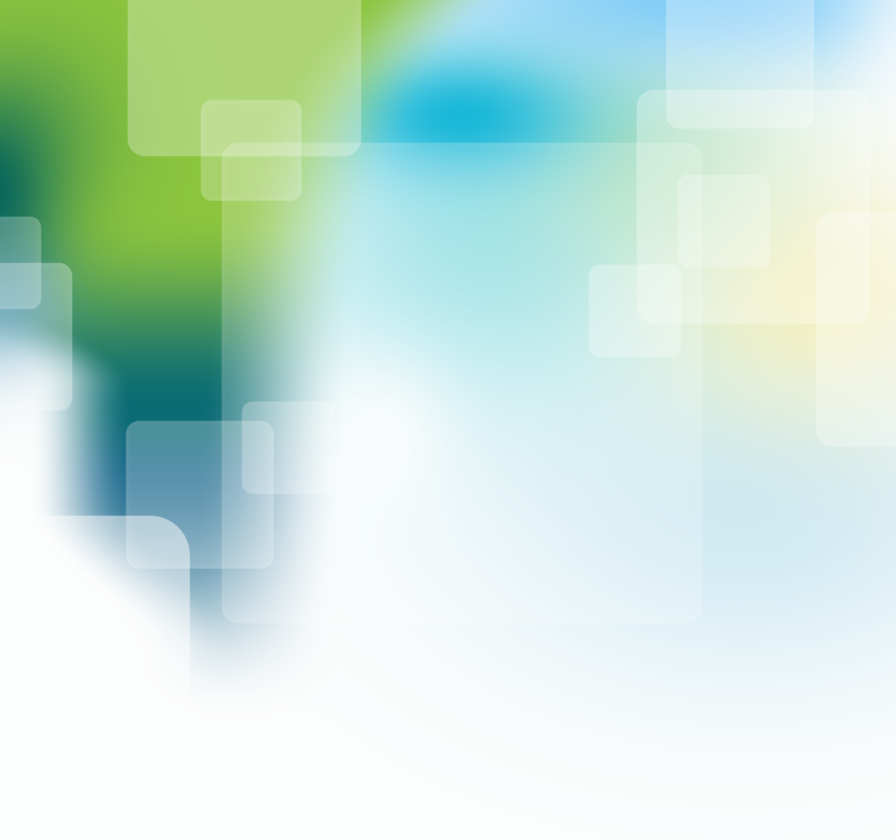
Give the GLSL for this background, as a Shadertoy shader.

```glsl
#define PAPER vec3(0.99, 0.992, 0.992)
#define MIST vec3(0.80, 0.91, 0.95)
#define AQUA vec3(0.56, 0.87, 0.90)
#define CYAN vec3(0.10, 0.72, 0.85)
#define SKY vec3(0.50, 0.80, 0.97)
#define CREAM vec3(0.96, 0.94, 0.74)
#define LEAF vec3(0.66, 0.86, 0.66)
#define LIME vec3(0.55, 0.77, 0.24)
#define FOREST vec3(0.00, 0.38, 0.36)
#define TEAL vec3(0.04, 0.42, 0.45)
#define OCEAN vec3(0.12, 0.42, 0.56)
#define RIBBON_SOFT 0.09

// Square panels: centre, half side, opacity
const vec4 PANELS[11] = vec4[11](
    vec4(0.291, 0.953, 0.139, 0.28), vec4(0.299, 0.821, 0.060, 0.24),
    vec4(0.897, 0.754, 0.139, 0.30), vec4(0.881, 0.935, 0.088, 0.28),
    vec4(0.862, 0.737, 0.055, 0.25), vec4(0.756, 0.630, 0.055, 0.30),
    vec4(1.110, 0.608, 0.139, 0.30), vec4(-0.006, 0.687, 0.055, 0.25),
    vec4(-0.002, 0.599, 0.088, 0.30), vec4(0.238, 0.411, 0.088, 0.25),
    vec4(0.343, 0.467, 0.055, 0.24));

// Soft elliptical stain laid over a colour
void glow(inout vec3 col, vec2 p, vec2 centre, vec2 radius, vec3 tint, float strength) {
    vec2 d = (p - centre) / radius;
    col = mix(col, tint, strength * exp(-dot(d, d)));
}

float roundBox(vec2 p, float halfSide, float corner) {
    vec2 q = abs(p) - halfSide + corner;
    return length(max(q, 0.0)) + min(max(q.x, q.y), 0.0) - corner;
}

// Translucent white square with rounded corners
void panel(inout vec3 col, vec2 p, vec4 shape, float corner) {
    float d = roundBox(p - shape.xy, shape.z, corner);
    float pixel = 1.0 / iResolution.y;
    float rim = 0.025 * smoothstep(-0.008, 0.0, d);
    col = mix(col, PAPER, (shape.w + rim) * (1.0 - smoothstep(-pixel, pixel, d)));
}

// Coverage of the curved ribbon; depth runs down from the top
float ribbonMask(float x, float depth) {
    float right = 0.3125 + 0.2 * exp(-depth / 0.18);
    float left = mix(-0.14, 0.097, smoothstep(0.28, 0.46, depth))
               + 0.125 * smoothstep(0.60, 0.78, depth);
    return smoothstep(left - 0.0625, left + 0.0625, x)
         * (1.0 - smoothstep(right - RIBBON_SOFT, right + RIBBON_SOFT, x))
         * (1.0 - smoothstep(0.54, 0.86, depth));
}

vec3 ribbonColour(float depth) {
    vec3 c = mix(LIME, TEAL, smoothstep(0.25, 0.49, depth));
    return mix(c, OCEAN, smoothstep(0.48, 0.58, depth));
}

void mainImage(out vec4 fragColor, in vec2 fragCoord) {
    vec2 p = fragCoord / iResolution.y;
    float depth = 1.0 - p.y;
    vec3 col = PAPER;

    // Pale washes on the right
    glow(col, p, vec2(0.889, 0.403), vec2(0.320, 0.208), MIST, 0.95);
    glow(col, p, vec2(0.597, 0.722), vec2(0.278, 0.208), AQUA, 1.0);
    glow(col, p, vec2(0.972, 0.667), vec2(0.208, 0.167), CREAM, 0.95);
    glow(col, p, vec2(0.778, 0.820), vec2(0.153, 0.125), LEAF, 0.65);
    glow(col, p, vec2(0.833, 1.014), vec2(0.320, 0.104), SKY, 1.0);
    glow(col, p, vec2(1.097, 0.917), vec2(0.083, 0.180), PAPER, 0.75);
    glow(col, p, vec2(0.549, 0.861), vec2(0.146, 0.076), CYAN, 1.0);
    glow(col, p, vec2(0.451, 0.479), vec2(0.083, 0.097), PAPER, 0.85);

    // Green ribbon sinking into blue
    col = mix(col, ribbonColour(depth), ribbonMask(p.x, depth));

    // Shadows along the left side
    glow(col, p, vec2(0.000, 0.650), vec2(0.070, 0.083), mix(OCEAN, SKY, 0.45), 0.9);
    glow(col, p, vec2(0.055, 0.847), vec2(0.097, 0.111), mix(LIME, FOREST, 0.45), 0.5);
    glow(col, p, vec2(-0.014, 0.771), vec2(0.083, 0.118), FOREST, 0.95);

    // Large panels, then the scattered smaller ones
    panel(col, p, vec4(0.550, 0.544, 0.286, 0.20), 0.020);
    panel(col, p, vec4(-0.060, 0.100, 0.286, 0.50), 0.047);
    for (int i = 0; i < 11; i++) {
        panel(col, p, PANELS[i], 0.008 + 0.09 * PANELS[i].z);
    }

    fragColor = vec4(col, 1.0);
}
```
